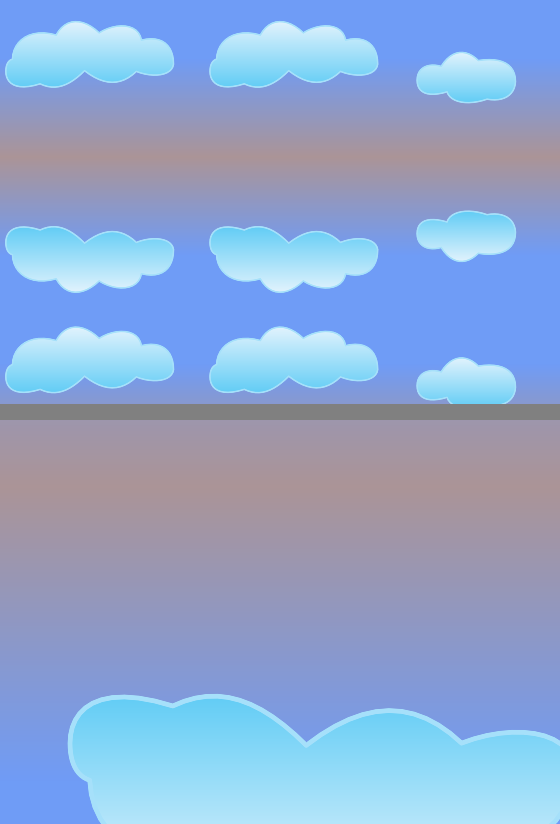
Top, the full canvas; bottom, a detail of the centre.
Give the GLSL for this pattern, as a WebGL 1 fragment shader.

```glsl
precision highp float;

// Soft clouds on a dusk sky: three columns, the last one holding a small cloud.
// Each outline is a chain of cubic curves giving a signed distance;
// the rows and the sky gradient are mirrored up and down by folding y.

uniform vec2 u_resolution;

const float CANVAS_WIDTH = 7.68;   // working units across the canvas
const float COLUMN_WIDTH = 2.8;
const float DUSK_LINE = 2.152;     // first mirror axis, measured from the top
const float HALF_PERIOD = 2.095;   // distance between mirror axes
const float STROKE_HALF = 0.011;
const int CURVE_STEPS = 12;

const vec3 SKY_BLUE = vec3(0.435, 0.61, 0.965);
const vec3 DUSK_BROWN = vec3(0.67, 0.58, 0.59);
const vec3 CLOUD_TOP = vec3(0.88, 0.95, 0.99);
const vec3 CLOUD_BASE = vec3(0.38, 0.80, 0.96);
const vec3 CLOUD_RIM = vec3(0.65, 0.88, 0.98);

// Running state while an outline is traced around a sample point
struct Trace {
  vec2 pen;
  float dist;
  float side;   // +1 outside, -1 inside
};

Trace beginAt(vec2 start) {
  return Trace(start, 1e3, 1.0);
}

vec2 cubic(vec2 a, vec2 b, vec2 c, vec2 d, float t) {
  vec2 bc = mix(b, c, t);
  return mix(mix(mix(a, b, t), bc, t), mix(bc, mix(c, d, t), t), t);
}

// Keep the nearest distance and flip the side on every ray crossing
void lineTo(inout Trace tr, vec2 p, vec2 end) {
  vec2 edge = end - tr.pen;
  vec2 rel = p - tr.pen;
  float along = clamp(dot(rel, edge) / max(dot(edge, edge), 1e-9), 0.0, 1.0);
  tr.dist = min(tr.dist, length(rel - edge * along));
  bool spans = (tr.pen.y > p.y) != (end.y > p.y);
  if (spans && rel.x < edge.x * rel.y / edge.y) tr.side = -tr.side;
  tr.pen = end;
}

void curveTo(inout Trace tr, vec2 p, vec2 c1, vec2 c2, vec2 end) {
  vec2 start = tr.pen;
  for (int i = 1; i <= CURVE_STEPS; i++) {
    lineTo(tr, p, cubic(start, c1, c2, end, float(i) / float(CURVE_STEPS)));
  }
}

float largeCloud(vec2 p) {
  Trace tr = beginAt(vec2(0.17, 0.81));
  // upper lobes, left to right
  curveTo(tr, p, vec2(0.18, 0.55), vec2(0.42, 0.38), vec2(0.77, 0.48));
  curveTo(tr, p, vec2(0.90, 0.24), vec2(1.14, 0.24), vec2(1.36, 0.45));
  curveTo(tr, p, vec2(1.58, 0.31), vec2(1.90, 0.31), vec2(1.94, 0.55));
  curveTo(tr, p, vec2(2.22, 0.48), vec2(2.38, 0.62), vec2(2.38, 0.88));
  // lower lobes, right to left
  curveTo(tr, p, vec2(2.36, 1.04), vec2(2.10, 1.07), vec2(1.87, 0.98));
  curveTo(tr, p, vec2(1.66, 1.18), vec2(1.43, 1.18), vec2(1.16, 0.97));
  curveTo(tr, p, vec2(0.95, 1.18), vec2(0.76, 1.25), vec2(0.55, 1.15));
  curveTo(tr, p, vec2(0.20, 1.26), vec2(0.08, 1.13), vec2(0.08, 0.98));
  curveTo(tr, p, vec2(0.08, 0.89), vec2(0.11, 0.83), vec2(0.17, 0.81));
  return tr.dist * tr.side;
}

float smallCloud(vec2 p) {
  Trace tr = beginAt(vec2(0.12, 1.10));
  curveTo(tr, p, vec2(0.12, 0.92), vec2(0.28, 0.86), vec2(0.45, 0.91));
  curveTo(tr, p, vec2(0.60, 0.67), vec2(0.80, 0.67), vec2(0.96, 0.83));
  curveTo(tr, p, vec2(1.28, 0.78), vec2(1.47, 0.88), vec2(1.47, 1.12));
  curveTo(tr, p, vec2(1.46, 1.31), vec2(1.30, 1.40), vec2(1.08, 1.36));
  curveTo(tr, p, vec2(0.82, 1.45), vec2(0.58, 1.41), vec2(0.53, 1.26));
  curveTo(tr, p, vec2(0.26, 1.34), vec2(0.12, 1.27), vec2(0.12, 1.10));
  return tr.dist * tr.side;
}

// Reflect y about evenly spaced axes so that rows alternate upright and flipped
float foldRows(float y) {
  float fromDusk = abs(mod(y - DUSK_LINE + HALF_PERIOD, 2.0 * HALF_PERIOD) - HALF_PERIOD);
  return DUSK_LINE - fromDusk;
}

vec3 skyColor(float y) {
  return mix(SKY_BLUE, DUSK_BROWN, clamp((y - 0.8) / (DUSK_LINE - 0.8), 0.0, 1.0));
}

// Gradient fill between two heights, then a rim centred on the edge
vec3 paintCloud(vec3 base, float dist, float y, vec2 span, float pixel) {
  float shade = clamp((y - span.x) / (span.y - span.x), 0.0, 1.0);
  float fill = 1.0 - smoothstep(-0.5 * pixel, 0.5 * pixel, dist);
  float rim = 1.0 - smoothstep(-0.5 * pixel, 0.5 * pixel, abs(dist) - STROKE_HALF);
  vec3 color = mix(base, mix(CLOUD_TOP, CLOUD_BASE, shade), fill);
  return mix(color, CLOUD_RIM, rim);
}

void main() {
  float pixel = CANVAS_WIDTH / u_resolution.x;
  vec2 pos = vec2(gl_FragCoord.x, u_resolution.y - gl_FragCoord.y) * pixel;
  float column = floor(pos.x / COLUMN_WIDTH);
  vec2 cell = vec2(pos.x - column * COLUMN_WIDTH, foldRows(pos.y));

  vec3 color = skyColor(cell.y);
  if (column < 1.5) {
    color = paintCloud(color, largeCloud(cell), cell.y, vec2(0.30, 1.20), pixel);
  } else {
    color = paintCloud(color, smallCloud(cell), cell.y, vec2(0.72, 1.41), pixel);
  }
  gl_FragColor = vec4(color, 1.0);
}
```
